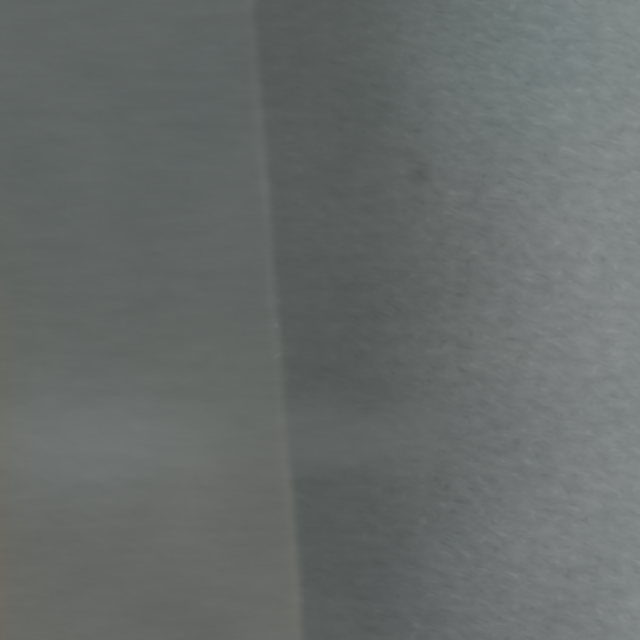
Give the GLSL for this texture, as a WebGL 2 fragment shader.

```glsl
#version 300 es
precision highp float;
// A dull grey metal sheet with a soft, slightly leaning vertical seam.
// Smooth gradients and glows give the lighting; stretched gradient noise
// adds faint brushed streaks on the left and rough grain on the right.

uniform vec2 u_resolution;
out vec4 fragColor;

vec2 hashGradient(vec2 cell) {
    vec3 p = fract(cell.xyx * vec3(0.1031, 0.1030, 0.0973));
    p += dot(p, p.yzx + 33.33);
    float angle = 6.2832 * fract((p.x + p.y) * p.z);
    return vec2(cos(angle), sin(angle));
}

float gradientNoise(vec2 p) {
    vec2 i = floor(p);
    vec2 f = p - i;
    vec2 u = f * f * f * (f * (f * 6.0 - 15.0) + 10.0);
    float a = dot(hashGradient(i), f);
    float b = dot(hashGradient(i + vec2(1, 0)), f - vec2(1, 0));
    float c = dot(hashGradient(i + vec2(0, 1)), f - vec2(0, 1));
    float d = dot(hashGradient(i + vec2(1, 1)), f - vec2(1, 1));
    return mix(mix(a, b, u.x), mix(c, d, u.x), u.y);
}

float fbm(vec2 p, int octaves) {
    float sum = 0.0;
    float amplitude = 1.0;
    for (int i = 0; i < octaves; i++) {
        sum += amplitude * gradientNoise(p);
        p = mat2(1.9, 0.3, -0.3, 1.9) * p + 17.3;
        amplitude *= 0.55;
    }
    return sum;
}

vec2 rotate(vec2 p, float angle) {
    float c = cos(angle);
    float s = sin(angle);
    return vec2(c * p.x - s * p.y, s * p.x + c * p.y);
}

float glow(vec2 p, vec2 center, vec2 radius) {
    vec2 d = (p - center) / radius;
    return exp(-dot(d, d));
}

float band(float x, float low, float high, float softness) {
    return smoothstep(low - softness, low + softness, x)
         - smoothstep(high - softness, high + softness, x);
}

vec3 leftPanel(vec2 p) {
    vec3 color = mix(vec3(0.400, 0.410, 0.395), vec3(0.372, 0.395, 0.388),
                     smoothstep(0.05, 0.75, p.y));
    color += vec3(0.032, 0.036, 0.044) * glow(p, vec2(0.12, 0.30), vec2(0.17, 0.11));
    color += vec3(0.012, -0.002, -0.018) * exp(-p.x / 0.025) * smoothstep(0.8, 0.4, p.y);
    return color;
}

vec3 rightPanel(vec2 p) {
    float sweep = p.x + 0.05 * (p.y - 0.5) + 0.03 * gradientNoise(p * 4.0);
    vec3 color = mix(vec3(0.342, 0.364, 0.356), vec3(0.438, 0.458, 0.455),
                     smoothstep(0.54, 0.83, sweep));
    color = mix(color, vec3(0.502, 0.522, 0.522), smoothstep(0.74, 1.01, sweep));
    color += vec3(-0.012, 0.008, 0.008) * glow(p, vec2(0.83, 0.93), vec2(0.16, 0.15));
    color += vec3(0.008, 0.004, 0.012) * glow(p, vec2(0.75, 0.05), vec2(0.2, 0.13));
    return color - 0.03 * glow(p, vec2(0.655, 0.73), vec2(0.018, 0.022));
}

// Fine slanted flecks: soft mottling plus sparse bright and dark peaks
float grain(vec2 p) {
    vec2 q = rotate(p, 0.32);
    q += 0.006 * vec2(gradientNoise(p * 21.0), gradientNoise(p * 21.0 + 9.0));
    float mottle = fbm(q * vec2(34.0, 68.0), 3);
    float fleck = gradientNoise(q * vec2(50.0, 85.0) + 41.0);
    float peaks = smoothstep(0.25, 0.6, fleck) - smoothstep(0.25, 0.6, -fleck);
    return 0.030 * mottle + 0.026 * peaks;
}

void main() {
    vec2 p = gl_FragCoord.xy / u_resolution;

    // Seam position, measured along x, with a slight waver
    float seamX = 0.470 - 0.080 * p.y + 0.003 * gradientNoise(vec2(p.y * 9.0, 2.5));
    float fromSeam = p.x - seamX;
    float side = smoothstep(-0.006, 0.014, fromSeam);
    vec3 color = mix(leftPanel(p), rightPanel(p), side);

    // Pale reflection crossing both panels
    float reflection = band(p.y + 0.02 * gradientNoise(p * 5.0), 0.27, 0.365, 0.035);
    reflection *= smoothstep(0.82, 0.5, p.x) * mix(0.35, 1.0, side);
    color += vec3(0.034, 0.034, 0.036) * reflection;

    // Faint raised ridge along the seam, with a few worn spots
    float ridge = exp(-pow(fromSeam / 0.011, 2.0));
    float wear = smoothstep(0.25, 0.6, gradientNoise(p * vec2(70.0, 60.0)));
    color += ridge * vec3(0.021, 0.016, 0.015) * (0.8 + gradientNoise(p * vec2(3.0, 12.0)));
    color += 0.05 * ridge * wear * glow(p, vec2(0.43, 0.49), vec2(0.1, 0.09));

    // Surface texture: horizontal streaks and roughness growing to the right
    float streaks = fbm(p * vec2(11.0, 48.0), 3);
    float roughness = mix(0.16, mix(0.32, 1.0, smoothstep(0.48, 0.80, p.x)), side);
    roughness *= 1.0 - 0.6 * reflection;
    color += 0.011 * streaks + roughness * grain(p);
    color += 0.016 * fbm(p * 5.0 + 3.0, 2) * vec3(1.0, 0.95, 0.85);

    fragColor = vec4(clamp(color, 0.0, 1.0), 1.0);
}
```
